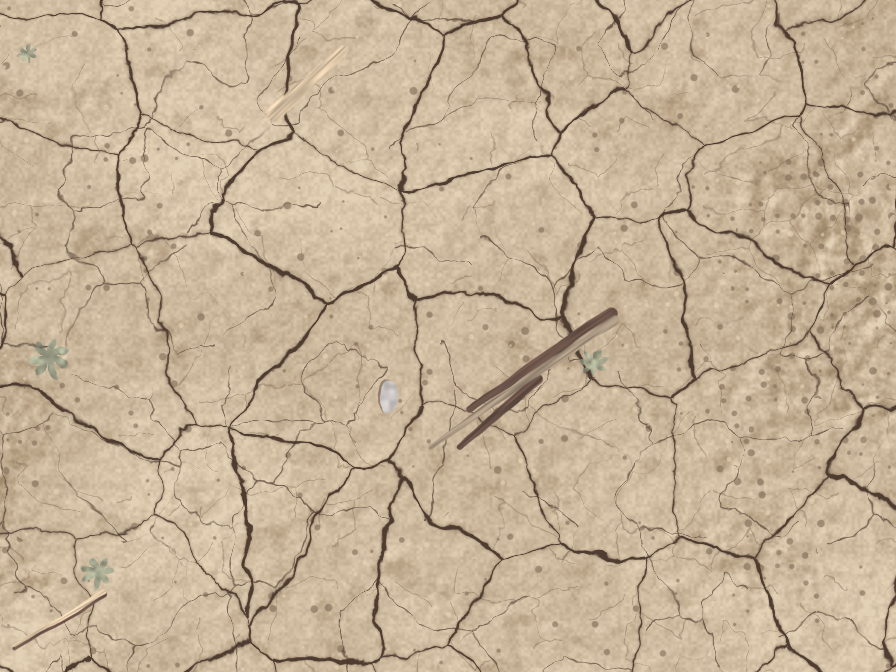
Reproduce this texture procedurally as a Shadertoy shader.

```glsl
// Sun-baked cracked earth with a dry twig, straw, a pale pebble and small plants.
// Warped Voronoi borders at three scales make the cracks; layered noise makes
// the dusty relief, and distance functions shape the debris lying on top.

const vec3 PALE_DUST = vec3(0.86, 0.785, 0.675);
const vec3 TAN_DUST = vec3(0.77, 0.69, 0.58);
const vec3 BROWN_SOIL = vec3(0.49, 0.41, 0.33);
const vec3 CRACK_DARK = vec3(0.29, 0.215, 0.175);
const vec3 TWIG_GREY = vec3(0.64, 0.57, 0.49);
const vec3 TWIG_SHADE = vec3(0.41, 0.32, 0.28);
const vec3 STRAW = vec3(0.87, 0.78, 0.66);
const vec3 PEBBLE = vec3(0.82, 0.80, 0.79);
const vec3 LEAF = vec3(0.58, 0.62, 0.53);

float hash(vec2 p) {
    vec3 q = fract(p.xyx * 0.1031);
    q += dot(q, q.yzx + 33.33);
    return fract((q.x + q.y) * q.z);
}

vec2 hash2(vec2 p) { return vec2(hash(p), hash(p + 57.3)); }

float noise(vec2 p) {
    vec2 i = floor(p), f = fract(p);
    f *= f * (3.0 - 2.0 * f);
    return mix(mix(hash(i), hash(i + vec2(1, 0)), f.x),
               mix(hash(i + vec2(0, 1)), hash(i + vec2(1, 1)), f.x), f.y);
}

float fbm(vec2 p) {
    float sum = 0.0, amp = 0.5;
    for (int i = 0; i < 5; i++) {
        sum += amp * noise(p);
        p = mat2(1.6, 1.2, -1.2, 1.6) * p + 7.1;
        amp *= 0.5;
    }
    return sum;
}

vec2 warp(vec2 p, float freq, float amount) {
    return p + amount * (vec2(fbm(p * freq), fbm(p * freq + 31.7)) - 0.48);
}

// x: distance to the nearest cell border, y: random value of that border
vec2 cellBorder(vec2 p, float scale, float seed) {
    p = p * scale + seed;
    vec2 home = floor(p), nearId = home, nearVec = vec2(9.0);
    for (int k = 0; k < 9; k++) {
        vec2 id = home + vec2(k % 3 - 1, k / 3 - 1);
        vec2 v = id + 0.08 + 0.84 * hash2(id) - p;
        if (dot(v, v) < dot(nearVec, nearVec)) { nearVec = v; nearId = id; }
    }
    vec2 border = vec2(9.0, 0.0);
    for (int k = 0; k < 25; k++) {
        vec2 id = nearId + vec2(k % 5 - 2, k / 5 - 2);
        vec2 v = id + 0.08 + 0.84 * hash2(id) - p;
        if (id == nearId) continue;
        float d = dot(0.5 * (nearVec + v), normalize(v - nearVec));
        if (d < border.x) border = vec2(d, hash(nearId + id + 11.0));
    }
    return vec2(border.x / scale, border.y);
}

float cover(float d, float blur) { return 1.0 - smoothstep(-blur, blur, d); }

// Distance to a tapered stick, x; position along it, y
vec2 stick(vec2 p, vec2 a, vec2 b, float ra, float rb) {
    vec2 ab = b - a;
    float h = clamp(dot(p - a, ab) / dot(ab, ab), 0.0, 1.0);
    return vec2(length(p - a - h * ab) - mix(ra, rb, h), h);
}

// One round speck in some of the cells of a grid
float specks(vec2 p, float scale, float share, float blur) {
    vec2 q = p * scale, id = floor(q);
    vec2 c = 0.3 + 0.4 * hash2(id);
    float r = 0.08 + 0.2 * hash(id + 3.7);
    return cover((length(fract(q) - c) - r) / scale, blur) * step(hash(id + 91.0), share);
}

vec3 drawStick(vec3 col, vec2 p, vec2 a, vec2 b, float r, vec3 tint, float blur) {
    vec2 s = stick(warp(p, 12.0, 0.008), a, b, r, r * 0.55);
    vec2 dir = normalize(b - a);
    float fibre = noise(vec2(dot(p, dir) * 25.0, dot(p, vec2(-dir.y, dir.x)) * 380.0));
    return mix(col, tint * (0.8 + 0.4 * fibre), cover(s.x, blur));
}

vec3 drawPlant(vec3 col, vec2 p, vec2 centre, float size, float blur) {
    vec2 q = warp(p, 40.0, 0.016) - centre;
    float lobes = abs(cos(3.5 * atan(q.y, q.x) + centre.x * 20.0));
    float d = length(q) - size * (0.3 + 0.7 * lobes);
    vec3 leaf = LEAF * (0.7 + 0.6 * noise(p * 130.0));
    return mix(col, leaf, 0.75 * cover(d, blur * 2.0));
}

void mainImage(out vec4 fragColor, in vec2 fragCoord) {
    vec2 p = fragCoord / iResolution.y;
    float blur = max(0.0013, 0.7 / iResolution.y);

    // Crumbly ground to the right and at the left margin
    float patchy = fbm(p * 7.0 + 4.0);
    float crumble = smoothstep(0.42, 0.0, length((p - vec2(1.25, 0.47)) * vec2(1.3, 0.8)) + 0.7 * (patchy - 0.4));
    crumble = max(crumble, 0.7 * smoothstep(0.16, 0.0, length((p - vec2(0.0, 0.32)) * vec2(1.0, 0.5)) + 0.4 * (patchy - 0.45)));

    // Dust tones, lit grain and specks
    float relief = fbm(p * 42.0) - fbm(p * 42.0 + vec2(0.4, -0.4));
    float tone = 0.33 + 1.7 * (fbm(p * 4.0) - 0.48) + 0.9 * (noise(p * 230.0) - 0.5);
    tone += relief * (1.4 + 3.0 * crumble) + 0.65 * crumble;
    tone += 0.7 * smoothstep(0.58, 0.75, fbm(p * 26.0 + 9.0));
    vec3 col = mix(PALE_DUST, TAN_DUST, clamp(tone, -0.35, 2.6));
    col = mix(col, BROWN_SOIL, 0.6 * specks(p, 48.0, 0.07 + 0.4 * crumble, blur));
    col = mix(col, PALE_DUST * 1.06, 0.6 * specks(p + 0.37, 65.0, 0.05, blur));

    // Cracks: wide plate borders, thin branches, hairlines
    vec2 bent = warp(warp(p, 5.0, 0.10), 26.0, 0.026);
    vec2 plate = cellBorder(bent, 5.0, 13.0);
    vec2 branch = cellBorder(warp(bent, 9.0, 0.05), 8.5, 41.0);
    vec2 hair = cellBorder(warp(bent, 14.0, 0.04), 16.0, 73.0);
    float ragged = noise(p * 75.0);
    float width = (0.0006 + 0.0026 * plate.y) * (0.45 + 0.9 * ragged);
    float branchMask = smoothstep(0.35, 0.6, branch.y + 0.5 * (noise(p * 11.0) - 0.5));
    float hairMask = smoothstep(0.62, 0.85, hair.y + 0.4 * (noise(p * 9.0) - 0.5) + 0.25 * crumble);
    col = mix(col, BROWN_SOIL, 0.32 * cover(plate.x - width - 0.002, 0.003));
    col = mix(col, BROWN_SOIL, 0.55 * hairMask * cover(hair.x - 0.0006, blur));
    col = mix(col, CRACK_DARK, 0.75 * branchMask * cover(branch.x - 0.0013 * ragged, blur));
    col = mix(col, CRACK_DARK, 0.95 * cover(plate.x - width, blur));

    // Straw, forked twig with its shadow, and a small stick
    col = drawStick(col, p, vec2(0.41, 0.83), vec2(0.51, 0.925), 0.012, STRAW, blur * 2.0);
    col = drawStick(col, p, vec2(0.91, 0.535), vec2(0.70, 0.39), 0.009, TWIG_SHADE, blur);
    col = drawStick(col, p, vec2(0.80, 0.435), vec2(0.685, 0.335), 0.008, TWIG_SHADE, blur);
    col = drawStick(col, p, vec2(0.915, 0.525), vec2(0.642, 0.335), 0.007, TWIG_GREY, blur);
    col = drawStick(col, p, vec2(0.155, 0.115), vec2(0.02, 0.035), 0.005, TWIG_SHADE, blur);
    col = drawStick(col, p, vec2(0.155, 0.119), vec2(0.02, 0.039), 0.004, STRAW, blur);

    // Pebble and plants
    vec2 stone = (warp(p, 30.0, 0.014) - vec2(0.577, 0.41)) * vec2(1.3, 0.8);
    col = mix(col, TWIG_SHADE, 0.6 * cover(length(stone + vec2(0.004, -0.001)) - 0.018, blur));
    col = mix(col, PEBBLE * (0.85 + 0.25 * noise(p * 120.0)), cover(length(stone) - 0.018, blur));
    col = drawPlant(col, p, vec2(0.073, 0.467), 0.031, blur);
    col = drawPlant(col, p, vec2(0.145, 0.145), 0.024, blur);
    col = drawPlant(col, p, vec2(0.885, 0.462), 0.021, blur);
    col = drawPlant(col, p, vec2(0.04, 0.92), 0.014, blur);

    fragColor = vec4(clamp(col, 0.0, 1.0), 1.0);
}
```
